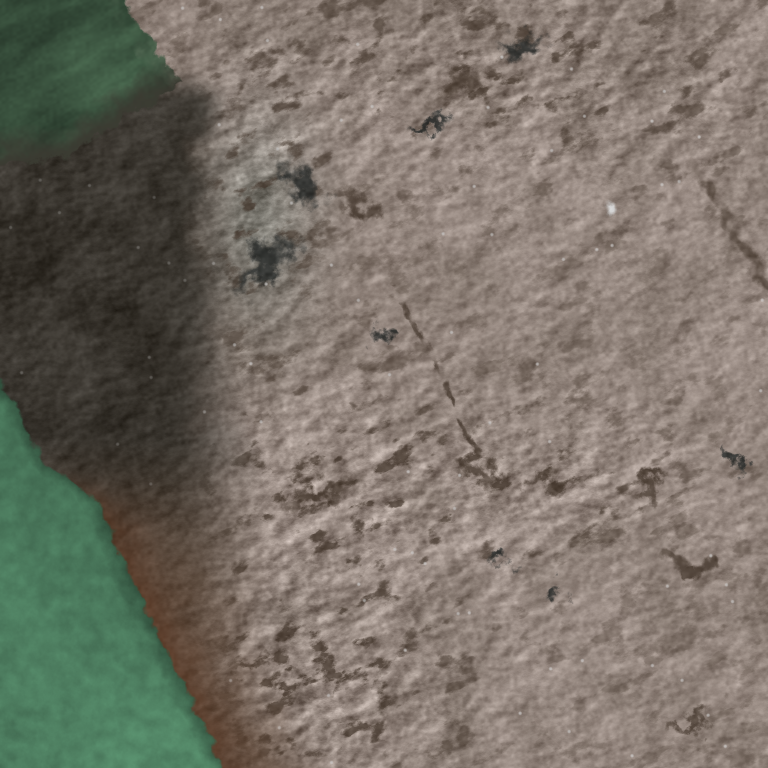
Write a three.js fragment shader that draws this texture.

```glsl
// Weathered pinkish stone with pits and scratches, a deep shadow and peeling green paint.
varying vec2 vUv;

const vec3 STONE_LIGHT = vec3(0.615, 0.56, 0.53);
const vec3 STONE_DARK = vec3(0.495, 0.445, 0.41);
const vec3 STONE_GREY = vec3(0.475, 0.475, 0.445);
const vec3 BROWN = vec3(0.27, 0.22, 0.18);
const vec3 BLACK = vec3(0.16, 0.17, 0.165);
const vec3 SHADOW = vec3(0.205, 0.19, 0.165);
const vec3 EARTH = vec3(0.345, 0.275, 0.22);
const vec3 RUST = vec3(0.36, 0.22, 0.14);
const vec3 PAINT = vec3(0.275, 0.445, 0.34);
const vec3 FLAP = vec3(0.205, 0.29, 0.22);
const vec3 RIM = vec3(0.50, 0.56, 0.47);
const float RELIEF = 0.4;
const float FINE_RELIEF = 0.42;
const float GRAIN = 0.08;

float hash(vec2 p) {
  vec3 q = fract(vec3(p.xyx) * 0.1031);
  q += dot(q, q.yzx + 33.33);
  return fract((q.x + q.y) * q.z);
}

float noise(vec2 p) {
  vec2 i = floor(p), f = fract(p);
  f = f * f * (3.0 - 2.0 * f);
  return mix(mix(hash(i), hash(i + vec2(1, 0)), f.x),
             mix(hash(i + vec2(0, 1)), hash(i + vec2(1, 1)), f.x), f.y);
}

float fbm(vec2 p) {
  float sum = 0.0, amp = 0.5;
  for (int i = 0; i < 5; i++) {
    sum += amp * noise(p);
    p = mat2(0.8, 0.6, -0.6, 0.8) * p * 2.03 + 17.0;
    amp *= 0.5;
  }
  return sum;
}

vec2 turn(vec2 p, float a) {
  return vec2(cos(a) * p.x + sin(a) * p.y, cos(a) * p.y - sin(a) * p.x);
}

float blob(vec2 p, float x, float y, float rx, float ry) {
  vec2 q = (p - vec2(x, y)) / vec2(rx, ry);
  return exp(-dot(q, q));
}

// Soft turned ellipse
float pit(vec2 p, float x, float y, float rx, float ry, float a) {
  return 1.0 - smoothstep(0.3, 1.3, length(turn(p - vec2(x, y), a) / vec2(rx, ry)));
}

float groove(vec2 p, vec2 a, vec2 b, float w) {
  vec2 d = b - a;
  float t = clamp(dot(p - a, d) / dot(d, d), 0.0, 1.0);
  return 1.0 - smoothstep(0.2 * w, w, length(p - a - d * t));
}

float ramp(float a, float b, float x) { return clamp((x - a) / (b - a), 0.0, 1.0); }

// Right border of the lower paint at a given height
float paintEdge(float y) {
  return -0.06 + 0.06 * ramp(0.6, 0.51, y) + 0.06 * ramp(0.51, 0.395, y)
    + 0.07 * ramp(0.395, 0.345, y) + 0.033 * ramp(0.345, 0.26, y) + 0.13 * ramp(0.26, 0.0, y);
}

void main() {
  vec2 p = vUv;
  float broad = fbm(p * 5.0), mid = fbm(p * 20.0 + 9.0), fine = noise(p * 210.0);
  vec2 warp = vec2(fbm(p * 55.0), fbm(p * 55.0 + 50.0)) - 0.48;

  // Stone with raking light over coarse and fine relief
  vec2 s = turn(p, 0.4) * vec2(24, 40), f = turn(p, 0.25) * vec2(62, 95);
  float slope = fbm(s + vec2(-0.25, 0.45)) - fbm(s);
  float chip = fbm(f + vec2(-0.3, 0.5)) - fbm(f);
  float rough = 0.3 + 0.6 * blob(p, 0.42, 0.35, 0.18, 0.16) + 0.6 * blob(p, 0.7, 0.37, 0.16, 0.09)
    + 0.5 * blob(p, 0.65, 0.9, 0.35, 0.12) + 0.7 * blob(p, 0.4, 0.09, 0.18, 0.13);
  float grey = blob(p, 0.335, 0.71, 0.075, 0.14);
  vec3 col = mix(STONE_DARK, STONE_LIGHT, smoothstep(0.18, 0.72, 0.5 * (broad + mid)));
  col = mix(col, STONE_GREY, 0.8 * grey);
  rough += 0.5 * grey;
  col += RELIEF * slope * rough + FINE_RELIEF * chip * (0.3 + 0.7 * rough);
  col = mix(col, BROWN, min(rough * smoothstep(0.56, 0.74, fbm(s * 1.5 + 31.0)), 0.75));

  // Brown hollows and broken scratches
  vec2 w = p + warp * 0.07, g = p + warp * 0.02;
  float b = pit(w, 0.6, 0.885, 0.036, 0.02, 0.6);
  b += pit(w, 0.84, 0.365, 0.034, 0.012, 0.8);
  b += pit(w, 0.71, 0.375, 0.025, 0.012, 0.5);
  b += pit(w, 0.625, 0.385, 0.03, 0.012, -0.6);
  b += pit(w, 0.9, 0.06, 0.036, 0.01, 0.5);
  b += pit(w, 0.415, 0.355, 0.05, 0.014, 0.4);
  b += pit(w, 0.47, 0.725, 0.028, 0.016, -0.4);
  b += pit(w, 0.325, 0.133, 0.03, 0.01, 0.2);
  float broken = smoothstep(0.3, 0.6, noise(p * 65.0));
  b += broken * groove(g, vec2(0.515, 0.63), vec2(0.625, 0.405), 0.005);
  b += (0.3 + 0.6 * broken) * groove(g, vec2(0.905, 0.785), vec2(1.0, 0.63), 0.011);
  b += groove(g, vec2(0.868, 0.278), vec2(0.897, 0.252), 0.009);
  b += groove(g, vec2(0.897, 0.252), vec2(0.928, 0.266), 0.009);
  col = mix(col, BROWN, min(b, 1.0) * (0.45 + 0.6 * mid));

  // Black hollows
  float k = pit(w, 0.4, 0.76, 0.034, 0.017, -0.6);
  k += pit(w, 0.345, 0.655, 0.045, 0.018, 0.7);
  k += pit(w, 0.501, 0.564, 0.016, 0.013, 0.0);
  k += pit(w, 0.683, 0.937, 0.023, 0.016, 0.0);
  k += pit(w, 0.565, 0.837, 0.026, 0.008, 0.2);
  k += pit(w, 0.953, 0.403, 0.008, 0.014, 0.0);
  k += pit(w, 0.722, 0.228, 0.015, 0.01, 0.0);
  k += pit(w, 0.655, 0.261, 0.015, 0.01, 0.0);
  col = mix(col, BLACK, 0.85 * min(k, 1.0));

  // Shadow, turning to earth and rust below
  float beside = p.x - paintEdge(p.y) - warp.x * 0.022;
  float reach = max(0.307 - 0.05 * p.y, p.x - beside + 0.085) + 0.06 * (mid - 0.5);
  float soft = mix(0.075, 0.02, ramp(0.35, 0.9, p.y));
  float shade = (1.0 - smoothstep(-soft, soft, p.x - reach)) * ramp(0.91, 0.87, p.y);
  vec3 dark = mix(EARTH, SHADOW, ramp(0.22, 0.43, p.y)) + 0.16 * (mid - 0.48) + 0.12 * chip;
  col = mix(col, dark, shade * mix(0.78, 0.96, ramp(0.1, 0.4, p.y)));
  float rust = exp(-max(beside, 0.0) / 0.035) * ramp(0.39, 0.32, p.y);
  col = mix(col, RUST, rust * (0.45 + 0.6 * mid));

  // Bright flecks and grain
  vec2 cell = floor(p * 48.0), seat = 0.2 + 0.6 * vec2(hash(cell + 3.0), hash(cell + 8.0));
  float fleck = step(0.95, hash(cell)) * (1.0 - smoothstep(0.03, 0.16, length(fract(p * 48.0) - seat)));
  fleck = max(0.6 * fleck, pit(g, 0.792, 0.729, 0.008, 0.008, 0.0));
  col = mix(col, vec3(0.82), fleck * (1.0 - 0.6 * shade)) + GRAIN * (fine - 0.5) * (1.0 - 0.5 * shade);

  // Lower paint sheet
  vec3 paint = PAINT * (0.78 + 0.22 * broad + 0.3 * fbm(p * 70.0)) * (1.1 - 0.35 * p.y);
  paint *= mix(0.72, 1.0, ramp(0.0, 0.022, -beside));
  col = mix(col, paint, smoothstep(-0.003, 0.003, -beside));

  // Folded upper flap with a pale torn rim
  float low = 0.785 + 0.012 * ramp(0.0, 0.08, p.x) + 0.088 * ramp(0.08, 0.23, p.x);
  float right = 0.165 + 0.035 * ramp(1.0, 0.935, p.y) + 0.048 * ramp(0.935, 0.885, p.y);
  float above = p.y - low + warp.y * 0.04, inside = right - p.x + warp.x * 0.03;
  vec3 flap = FLAP * (0.5 + fbm(turn(p, 0.5) * vec2(9, 28)) + 0.12 * fine);
  flap = mix(flap, SHADOW * 1.15, 0.8 * ramp(0.045, 0.008, above));
  flap = mix(flap, RIM, ramp(0.03, 0.004, inside) * ramp(0.0, 0.02, above) * smoothstep(0.2, 0.7, mid));
  col = mix(col, flap, smoothstep(-0.003, 0.003, min(above, inside)));

  gl_FragColor = vec4(clamp(col, 0.0, 1.0), 1.0);
}
```
